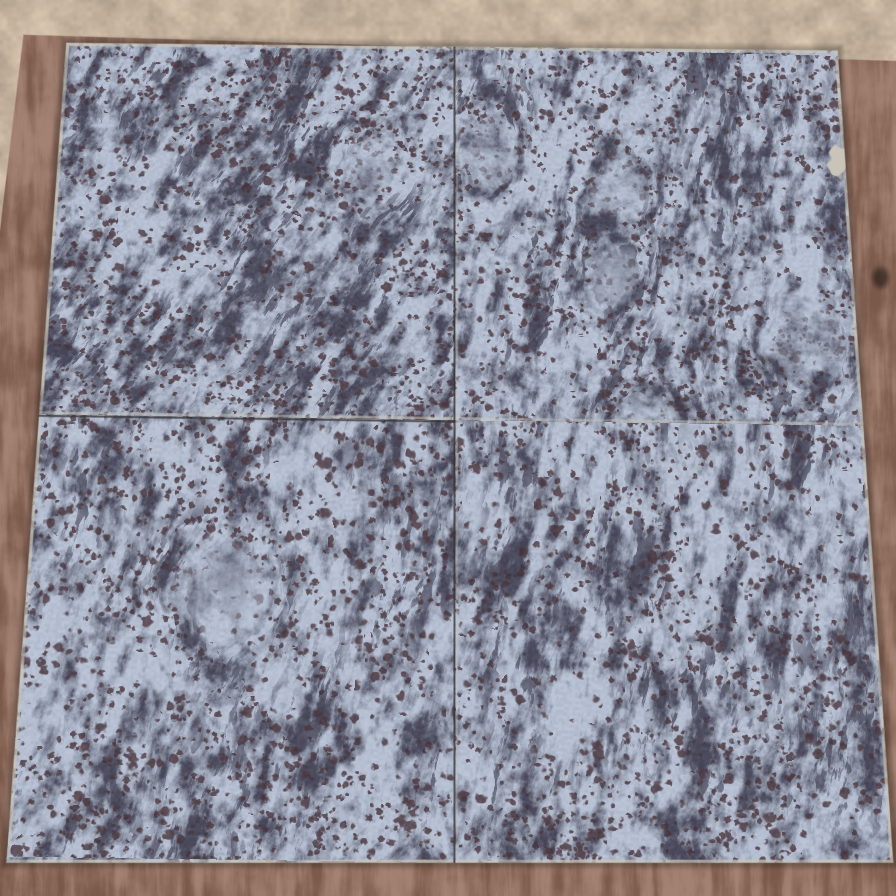
Reproduce this texture procedurally as a WebGL 2 fragment shader.

```glsl
#version 300 es
precision highp float;
// Four polished blue-grey granite tiles, two by two, on a wooden board over sandy ground.
uniform vec2 u_resolution;
out vec4 outColor;

const vec3 STONE_LIGHT = vec3(0.71, 0.75, 0.82);
const vec3 STONE_MID = vec3(0.57, 0.60, 0.67);
const vec3 STONE_DARK = vec3(0.29, 0.29, 0.36);
const vec3 GARNET = vec3(0.29, 0.21, 0.24);
const vec3 RIM = vec3(0.79, 0.77, 0.72);
const vec3 GAP = vec3(0.20, 0.19, 0.19);
const vec3 WOOD_DARK = vec3(0.48, 0.35, 0.29);
const vec3 WOOD_LIGHT = vec3(0.64, 0.51, 0.45);
const vec3 SAND = vec3(0.77, 0.70, 0.62);
const vec2 CENTER = vec2(0.508, 0.531);
const float BOTTOM = 0.037;

float hash(vec2 p) {
  return fract(sin(dot(p, vec2(127.1, 311.7))) * 43758.5453);
}

vec2 hash2(vec2 p) {
  return vec2(hash(p), hash(p + 37.7));
}

float noise(vec2 p) {
  vec2 i = floor(p), f = fract(p);
  f = f * f * (3.0 - 2.0 * f);
  return mix(mix(hash(i), hash(i + vec2(1, 0)), f.x),
             mix(hash(i + vec2(0, 1)), hash(i + vec2(1, 1)), f.x), f.y);
}

float fbm(vec2 p) {
  float sum = 0.0, amp = 0.52;
  for (int i = 0; i < 5; i++) {
    sum += amp * noise(p);
    p = mat2(1.6, 1.2, -1.2, 1.6) * p + 17.3;
    amp *= 0.5;
  }
  return sum;
}

// Coverage of a line of given half width around d = 0
float line(float d, float halfWidth, float aa) {
  return 1.0 - smoothstep(halfWidth - aa, halfWidth + aa, abs(d));
}

// Rounded inclusions: xy = push on the flow, z = body, w = dark outline
vec4 inclusions(vec2 p, float scale, float density) {
  vec4 result = vec4(0.0);
  vec2 cell = floor(p * scale);
  for (int j = -1; j <= 1; j++)
    for (int i = -1; i <= 1; i++) {
      vec2 id = cell + vec2(i, j);
      vec2 offset = p - (id + 0.2 + 0.6 * hash2(id)) / scale;
      float radius = mix(0.07, 0.13, hash(id + 5.1));
      float r = length(offset * vec2(1.08, 0.92)) / radius;
      r += 0.45 * (noise(p * 11.0) - 0.5) + 0.25 * (noise(p * 37.0) - 0.5);
      float present = step(hash(id + 9.4), density);
      result.xy += present * offset * exp(-r * r * 0.7);
      result.z = max(result.z, present * (1.0 - smoothstep(0.65, 1.05, r)));
      result.w = max(result.w, present * line(r - 1.08, 0.04, 0.12));
    }
  return result;
}

// Irregular garnet grains, clustered by a slow noise
float grains(vec2 p, float scale, float density, float aa) {
  float cover = 0.0;
  vec2 cell = floor(p * scale);
  float cluster = smoothstep(0.3, 0.7, noise(p * 9.0));
  for (int j = -1; j <= 1; j++)
    for (int i = -1; i <= 1; i++) {
      vec2 id = cell + vec2(i, j);
      vec2 offset = p * scale - id - hash2(id);
      float size = mix(0.16, 0.5, pow(hash(id + 3.3), 2.5));
      float d = length(offset) - size + 0.5 * (noise(p * scale * 2.7) - 0.5);
      float present = step(hash(id + 8.8), density * (0.3 + cluster));
      cover = max(cover, present * (1.0 - smoothstep(-0.12, 0.12 + aa * scale, d)));
    }
  return cover;
}

vec3 granite(vec2 p, vec2 tile, float aa) {
  vec2 q = p + 13.0 * hash2(tile + 2.6);
  vec4 eye = inclusions(q, 2.6, 0.36);
  vec2 flow = q - 0.75 * eye.xy + 0.05 * (vec2(fbm(q * 5.0), fbm(q * 5.0 + 31.0)) - 0.5);
  float lean = mix(0.22, 0.48, step(0.0, tile.y) * step(tile.x, -0.5));
  flow = mat2(cos(lean), sin(lean), -sin(lean), cos(lean)) * flow;
  float broad = fbm(flow * vec2(9.0, 3.5)) - 0.5;
  float fine = fbm(flow * vec2(34.0, 14.0) + 7.0) - 0.5;
  float mottle = fbm(q * 48.0 + 23.0) - 0.5;
  float tone = 0.54 + 0.65 * broad + 1.45 * fine + 0.75 * mottle;
  float calm = 0.58 + 0.8 * (fbm(q * 14.0) - 0.5) + 0.6 * mottle;
  tone = mix(tone, calm, 0.7 * eye.z) - 0.12 * eye.w;
  vec3 color = mix(STONE_DARK, STONE_MID, smoothstep(0.05, 0.52, tone));
  color = mix(color, STONE_LIGHT, smoothstep(0.40, 0.76, tone));
  // Thin dark mica streaks, broken up by the mottling
  float mica = smoothstep(0.06, 0.18, fbm(flow * vec2(52.0, 17.0) + 51.0) - 0.5 + 0.3 * mottle);
  color = mix(color, STONE_DARK, 0.75 * mica * (1.0 - 0.7 * eye.z) * smoothstep(0.16, -0.12, broad));
  float grain = max(grains(q, 44.0, 0.20, aa), grains(q + 4.2, 72.0, 0.20, aa));
  color = mix(color, GARNET, 0.8 * grain * (1.0 - 0.5 * eye.z));
  return color + 0.06 * (noise(q * 150.0) - 0.5);
}

vec3 ground(vec2 uv, float aa) {
  vec3 sand = SAND * (0.86 + 0.28 * fbm(uv * 40.0)) + 0.05 * (noise(uv * 190.0) - 0.5);
  vec2 knot = (uv - vec2(0.983, 0.69)) * vec2(1.0, 0.8);
  float fiber = fbm(uv * vec2(90.0, 12.0)) + 0.4 * (fbm(uv * 45.0) - 0.5);
  vec3 wood = mix(WOOD_DARK, WOOD_LIGHT, smoothstep(0.15, 0.8, fiber));
  wood *= 1.0 - 0.45 * smoothstep(0.014, 0.004, length(knot));
  float inside = min(0.962 - 0.03 * uv.x - uv.y, uv.x - 0.026 + 0.12 * (0.96 - uv.y));
  return mix(sand, wood, smoothstep(-aa, aa, inside));
}

void main() {
  vec2 uv = gl_FragCoord.xy / u_resolution;
  float aa = 1.0 / min(u_resolution.x, u_resolution.y);
  // Perspective outline of the tile group
  float top = mix(0.953, 0.943, uv.x);
  float rise = (uv.y - BOTTOM) / (top - BOTTOM);
  float left = mix(0.007, 0.074, rise), right = mix(0.997, 0.935, rise);
  vec2 seam = uv - CENTER + vec2(0.0, 0.014 * (uv.x - CENTER.x));
  vec2 reach = vec2(seam.x < 0.0 ? CENTER.x - left : right - CENTER.x,
                    seam.y < 0.0 ? CENTER.y - BOTTOM : top - CENTER.y);
  vec2 p = seam / reach, tile = floor(p);
  float edge = min(min(uv.x - left, right - uv.x), min(uv.y - BOTTOM, top - uv.y));

  vec3 stone = granite(p, tile, 2.0 * aa);
  // Pale sawn rims, gaps between tiles and one chipped corner
  float worn = 0.4 + 0.5 * noise(uv * 40.0);
  stone = mix(stone, RIM, worn * line(edge, 0.0035, aa));
  stone = mix(stone, RIM, 0.75 * worn * line(seam.y - 0.002, 0.0015, aa));
  stone = mix(stone, RIM, 0.5 * worn * line(seam.x - 0.002, 0.0012, aa));
  float leftSide = smoothstep(0.01, -0.01, seam.x);
  stone = mix(stone, GAP, 0.75 * leftSide * line(seam.y + 0.0015, 0.0012, aa));
  stone = mix(stone, GAP, 0.75 * line(seam.x + 0.0008, 0.0011, aa));
  float chip = length((uv - vec2(0.936, 0.82)) * vec2(1.0, 0.7)) + 0.008 * noise(uv * 130.0);
  stone = mix(stone, RIM, 1.0 - smoothstep(0.014, 0.017, chip));

  vec3 base = ground(uv, aa) * (1.0 - 0.25 * smoothstep(-0.01, 0.0, edge));
  outColor = vec4(mix(base, stone, smoothstep(-aa, aa, edge)), 1.0);
}
```
